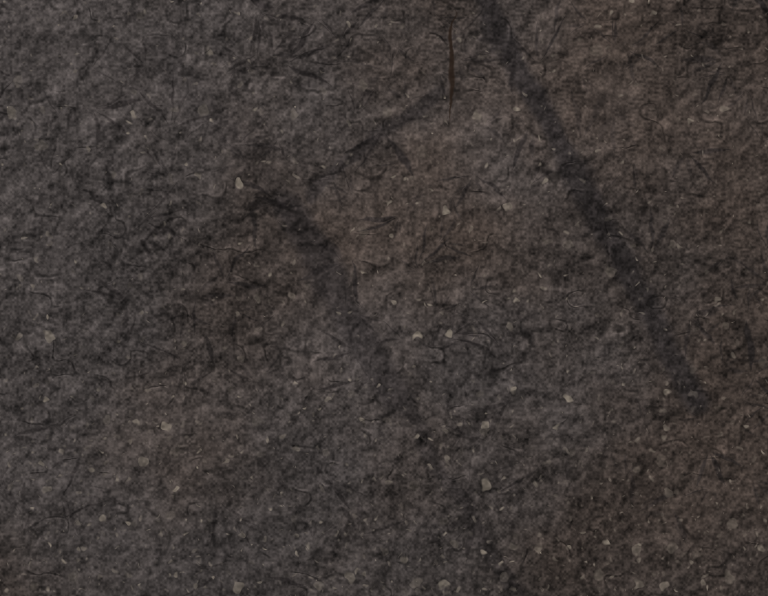
A Shadertoy shader for this texture:

```glsl
// Dark weathered stone slab with soft bands, splayed scratch marks and pale mineral flecks.

const vec3 STONE_GREY  = vec3(0.246, 0.228, 0.223);
const vec3 STONE_BROWN = vec3(0.244, 0.212, 0.194);
const vec3 BAND_DARK   = vec3(0.168, 0.154, 0.154);
const vec3 SCRATCH     = vec3(0.140, 0.127, 0.126);
const vec3 RUST        = vec3(0.150, 0.110, 0.085);
const vec3 FLECK_PALE  = vec3(0.530, 0.490, 0.440);

float hash(vec2 p) {
    return fract(sin(dot(p, vec2(127.1, 311.7))) * 43758.5);
}

vec2 hash2(vec2 p) {
    return vec2(hash(p), hash(p + 37.3));
}

float noise(vec2 p) {
    vec2 i = floor(p), f = fract(p);
    f = f * f * (3.0 - 2.0 * f);
    return mix(mix(hash(i), hash(i + vec2(1, 0)), f.x),
               mix(hash(i + vec2(0, 1)), hash(i + vec2(1, 1)), f.x), f.y);
}

float fbm(vec2 p) {
    float sum = 0.0, amp = 0.52;
    for (int i = 0; i < 5; i++) {
        sum += amp * noise(p);
        p = mat2(1.6, 1.2, -1.2, 1.6) * p + 11.7;
        amp *= 0.5;
    }
    return sum;
}

// Slope of a bumpy surface toward the light at the upper left
float relief(vec2 p, float scale) {
    return fbm(p * scale) - fbm(p * scale + vec2(-0.25, 0.32));
}

// x: distance to the segment, y: position along it
vec2 segment(vec2 p, vec2 a, vec2 b) {
    vec2 ab = b - a;
    float t = clamp(dot(p - a, ab) / dot(ab, ab), 0.0, 1.0);
    return vec2(length(p - a - ab * t), t);
}

float band(vec2 p, vec2 a, vec2 b, float width) {
    return 1.0 - smoothstep(0.45 * width, 1.35 * width, segment(p, a, b).x);
}

// Lens-shaped stroke that tapers at both ends
float stroke(vec2 p, vec2 a, vec2 b, float width, float soft) {
    vec2 s = segment(p, a, b);
    return 1.0 - smoothstep(-soft, soft, s.x - width * 4.0 * s.y * (1.0 - s.y) + 0.4 * soft);
}

// Fans of strokes spreading from one jittered point per cell
float fans(vec2 p, float cell, float density, float soft) {
    float mask = 0.0;
    vec2 home = floor(p / cell);
    for (int k = 0; k < 9; k++) {
        vec2 id = home + vec2(k % 3, k / 3) - 1.0;
        if (hash(id + 5.1) > density) continue;
        vec2 root = (id + hash2(id)) * cell;
        float heading = 6.283 * hash(id + 9.4);
        for (int j = 0; j < 4; j++) {
            vec2 r = hash2(id + float(j) * 7.7 + 2.0);
            float angle = heading + (float(j) - 1.5) * 0.65 + (r.x - 0.5) * 0.7;
            vec2 dir = vec2(cos(angle), sin(angle));
            float mark = stroke(p, root + dir * 0.06 * cell, root + dir * cell * (0.3 + 0.5 * r.y),
                                cell * (0.025 + 0.03 * r.x), soft);
            mask = max(mask, mark * (0.35 + 0.65 * r.y));
        }
    }
    return mask;
}

// Rounded grains, at most one per cell, of varied size and brightness
float flecks(vec2 p, float cell, float density, float soft) {
    vec2 id = floor(p / cell);
    vec2 centre = (id + 0.28 + 0.44 * hash2(id + 3.3)) * cell;
    float size = hash(id + 8.8);
    float radius = cell * mix(0.08, 0.19, size * size);
    float disc = 1.0 - smoothstep(-soft, soft, length(p - centre) - radius);
    float bright = hash(id + 6.2);
    return disc * step(hash(id + 1.9), density) * mix(0.2, 1.0, bright * bright);
}

void mainImage(out vec4 fragColor, in vec2 fragCoord) {
    vec2 p = fragCoord / iResolution.y;
    float soft = max(0.0022, 0.8 / iResolution.y);
    vec2 wobble = vec2(fbm(p * 14.0), fbm(p * 14.0 + 40.0)) - 0.5;
    vec2 q = p + 0.03 * wobble;

    // Stone body: broad tint, layered relief, fine grain
    float patches = fbm(p * 3.2 + 4.0);
    float brown = smoothstep(0.3, 0.9, patches + 0.35 * (p.x - 0.65) - 0.12 * (p.y - 0.5));
    vec3 color = mix(STONE_GREY, STONE_BROWN, brown);
    float light = 1.0 + 0.5 * (fbm(p * 5.0 + 17.0) - 0.5);
    light += 0.65 * relief(q, 24.0) + 0.70 * relief(q + 5.0, 62.0);
    light += 0.32 * (noise(p * 130.0) - 0.5) + 0.42 * (noise(p * 270.0 + 9.0) - 0.5);
    color *= light * mix(0.95, 1.04, smoothstep(0.0, 0.35, p.y));

    // Long soft bands crossing the slab
    float bands = band(q, vec2(0.80, 1.02), vec2(0.96, 0.71), 0.019);
    bands = max(bands, band(q, vec2(0.96, 0.71), vec2(1.17, 0.33), 0.024));
    bands = max(bands, 0.8 * band(q, vec2(0.48, 0.66), vec2(0.67, 0.33), 0.027));
    bands = max(bands, 0.6 * band(q, vec2(0.67, 0.33), vec2(0.87, 0.0), 0.014));
    bands = max(bands, 0.7 * band(q, vec2(0.735, 0.84), vec2(0.52, 0.675), 0.012));
    bands = max(bands, 0.3 * band(q, vec2(0.27, 0.92), vec2(0.48, 0.66), 0.025));
    color = mix(color, BAND_DARK * light, bands * (0.6 + 0.4 * patches));

    // Scratches, short broken creases with lit rims and a rusty crack
    float worn = smoothstep(0.3, 0.6, fbm(p * 4.0 + 31.0) + 0.12 * (p.x - 0.6));
    float marks = max(fans(q, 0.115, 0.75, soft), 0.8 * fans(q + 3.7, 0.07, 0.5, soft));
    color = mix(color, SCRATCH * light, marks * mix(0.2, 0.8, worn));
    float fold = noise(q * vec2(30.0, 42.0) + 6.0) - 0.5;
    float broken = smoothstep(0.5, 0.75, noise(p * 34.0 + 70.0));
    float crease = 1.0 - smoothstep(0.0, 0.09, abs(fold));
    float rim = 1.0 - smoothstep(0.0, 0.08, abs(fold - 0.13));
    color *= 1.0 + broken * (0.14 * rim - 0.28 * crease);
    float crack = stroke(q, vec2(0.762, 0.99), vec2(0.752, 0.79), 0.005, soft);
    color = mix(color, RUST, 0.8 * crack);

    // Pale flecks, denser toward the lower edge
    vec2 ragged = p + 0.009 * (vec2(noise(p * 110.0), noise(p * 110.0 + 50.0)) - 0.5);
    float low = 1.0 - smoothstep(0.0, 0.6, p.y);
    float pale = max(flecks(ragged, 0.052, 0.22 + 0.28 * low, soft),
                     flecks(ragged + 2.3, 0.023, 0.20 + 0.28 * low, soft));
    pale = max(pale, 0.7 * flecks(ragged + 6.1, 0.014, 0.16 + 0.2 * low, soft));
    color = mix(color, FLECK_PALE * mix(0.75, 1.2, noise(p * 190.0)), 0.8 * pale);

    fragColor = vec4(color, 1.0);
}
```
